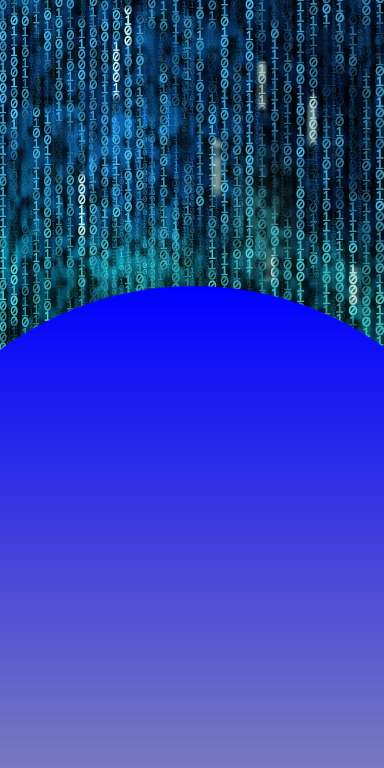
Give the GLSL for this background, as a WebGL 2 fragment shader.

```glsl
#version 300 es
precision highp float;
// A blue dome fading to lavender rises in front of falling streams of
// binary marks. Streams are hashed grid cells holding distance-field glyphs,
// lit by noise, soft colour glows and a few blurred bright streaks.
// Units: canvas width = 1, height = 2, origin at the lower left.
uniform vec2 u_resolution;
out vec4 outColor;

const vec3 NAVY = vec3(0.004, 0.040, 0.125);
const vec3 OCEAN = vec3(0.020, 0.215, 0.380);
const vec3 TEAL = vec3(0.015, 0.280, 0.330);
const vec3 CYAN = vec3(0.330, 0.760, 0.920);
const vec3 MINT = vec3(0.330, 0.900, 0.780);
const vec3 PALE = vec3(0.780, 0.940, 0.920);
const vec3 HAZE = vec3(0.600, 0.740, 0.700);
const vec3 DOME_TOP = vec3(0.0, 0.0, 1.0);
const vec3 DOME_BASE = vec3(0.475, 0.475, 0.750);

// Streaks: centre x, centre y, half length, blur (0 = sharp marks only)
const vec4 STREAKS[8] = vec4[8](
  vec4(0.565, 1.562, 0.085, 0.9), vec4(0.682, 1.779, 0.070, 0.9),
  vec4(0.812, 1.690, 0.075, 0.7), vec4(0.703, 1.310, 0.050, 0.5),
  vec4(0.922, 1.258, 0.060, 0.5), vec4(0.214, 1.466, 0.095, 0.0),
  vec4(0.300, 1.820, 0.085, 0.0), vec4(0.330, 1.930, 0.060, 0.0));

float hash(vec2 p) {
  vec3 q = fract(p.xyx * 0.1031);
  q += dot(q, q.yzx + 33.33);
  return fract((q.x + q.y) * q.z);
}

float noise(vec2 p) {
  vec2 i = floor(p), f = fract(p);
  f = f * f * (3.0 - 2.0 * f);
  return mix(mix(hash(i), hash(i + vec2(1, 0)), f.x),
             mix(hash(i + vec2(0, 1)), hash(i + vec2(1, 1)), f.x), f.y);
}

float segment(vec2 p, vec2 a, vec2 b) {
  vec2 d = b - a;
  return length(p - a - d * clamp(dot(p - a, d) / dot(d, d), 0.0, 1.0));
}

float glow(vec2 p, vec2 centre, vec2 radius) {
  vec2 d = (p - centre) / radius;
  return exp(-dot(d, d));
}

// Slashed ring: p spans about -1..1 vertically
float ringMark(vec2 p) {
  float ring = abs(length(p / vec2(0.62, 0.9)) - 1.0) * 0.68;
  return min(ring, segment(p, vec2(-0.28, -0.4), vec2(0.28, 0.4)));
}

// Upright bar with a flag and a foot
float barMark(vec2 p) {
  float d = segment(p, vec2(0.0, -0.9), vec2(0.0, 0.9));
  d = min(d, segment(p, vec2(0.0, 0.9), vec2(-0.4, 0.55)));
  return min(d, segment(p, vec2(-0.5, -0.9), vec2(0.5, -0.9)));
}

// Columns of marks; cells = grid density, size = mark half height.
// Returns x: plain ink, y: ink dimmed by column, run and cell.
vec2 streams(vec2 p, vec2 cells, float size, float seed, float aa) {
  // columns widen slowly toward the right
  float u = (p.x - 0.095 * p.x * p.x) * cells.x + 0.22;
  float column = floor(u);
  float v = p.y * cells.y + 9.0 * hash(vec2(column, seed));
  vec2 id = vec2(column, floor(v));
  vec2 q = (vec2(u, v) - id - 0.5) / (cells * size);
  float d = hash(id + seed) < 0.5 ? ringMark(q) : barMark(q);
  float ink = 1.0 - smoothstep(-0.5, 0.6, (d - 0.15) * size / aa);
  float tone = 0.5 + 0.5 * hash(vec2(column, seed + 5.0));
  float run = 0.15 + 0.85 * smoothstep(0.2, 0.5, noise(vec2(column * 7.3 + seed, p.y * 8.0)));
  return ink * vec2(1.0, tone * run * (0.55 + 0.45 * hash(id + seed + 3.0)));
}

vec3 digitalRain(vec2 p, float aa) {
  // dim colour fields behind the marks, broken by small dark gaps
  float low = smoothstep(1.65, 1.1, p.y);
  float shade = 1.0 - 0.7 * glow(p, vec2(0.88, 1.72), vec2(0.32, 0.5));
  float mottled = noise(p * vec2(16.0, 9.0)) * 0.6 + noise(p * vec2(42.0, 24.0)) * 0.4;
  vec3 col = mix(NAVY, mix(OCEAN, TEAL, low), smoothstep(0.15, 0.9, mottled) * shade);
  col += vec3(0.01, 0.12, 0.20) * glow(p, vec2(0.36, 1.62), vec2(0.16, 0.32));
  col += vec3(0.00, 0.18, 0.21) * glow(p, vec2(0.02, 1.34), vec2(0.13, 0.20));
  col += vec3(0.02, 0.20, 0.14) * glow(p, vec2(0.39, 1.29), vec2(0.17, 0.11));
  col += vec3(0.08, 0.15, 0.05) * glow(p, vec2(0.69, 1.43), vec2(0.07, 0.15));
  col += vec3(0.02, 0.18, 0.14) * glow(p, vec2(0.90, 1.23), vec2(0.13, 0.12));
  col *= 0.35 + 0.85 * smoothstep(0.15, 0.75, noise(p * vec2(64.0, 38.0)));

  // small distant marks, then the main streams
  vec3 ink = mix(CYAN, MINT, low * 0.75);
  float dense = 0.30 + 0.30 * glow(p, vec2(0.38, 1.5), vec2(0.18, 0.4));
  col += ink * dense * streams(p, vec2(53.0, 58.0), 0.0068, 17.0, aa).y;
  vec2 marks = streams(p, vec2(34.9, 37.0), 0.0118, 2.0, aa);
  col = mix(col, ink, min(marks.y * (0.75 + 0.45 * shade), 1.0));

  // bright streaks over their columns
  for (int i = 0; i < 8; i++) {
    vec4 s = STREAKS[i];
    float along = 1.0 - smoothstep(s.z * 0.7, s.z, abs(p.y - s.y));
    float across = exp(-pow((p.x - s.x) / 0.012, 4.0));
    float beads = smoothstep(0.1, 0.7, noise(vec2(s.x * 90.0, p.y * 38.0)));
    col = mix(col, HAZE, along * across * s.w * (0.35 + 0.5 * beads));
    col = mix(col, PALE, along * across * marks.x * (1.0 - 0.4 * s.w));
  }
  return col;
}

void main() {
  vec2 p = gl_FragCoord.xy / u_resolution * vec2(1.0, 2.0);
  float aa = 1.0 / u_resolution.x;
  vec3 dome = mix(DOME_BASE, DOME_TOP, clamp(p.y / 1.25, 0.0, 1.0));
  float edge = length(p - vec2(0.505, 0.407)) - 0.848;
  // below its centre the dome fills the full width
  float cover = p.y < 0.407 ? 1.0 : 1.0 - smoothstep(-aa, aa, edge);
  outColor = vec4(mix(digitalRain(p, aa), dome, cover), 1.0);
}
```
